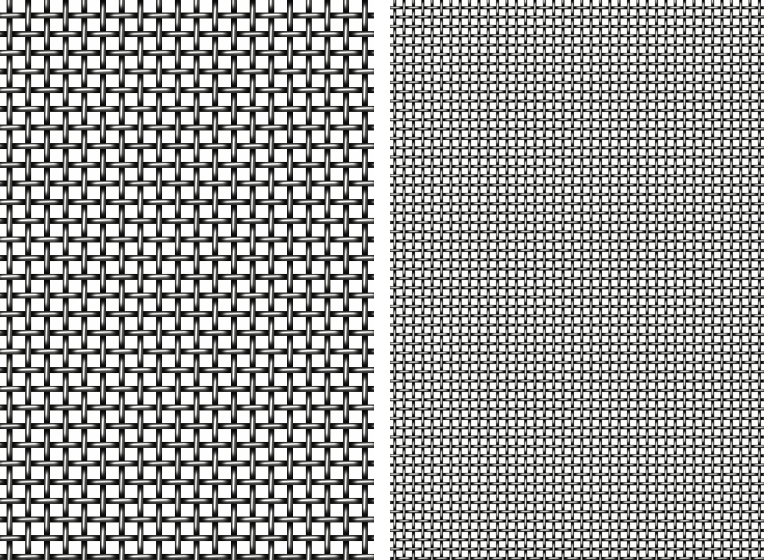
Left, the tile; right, the same tile 2 across and 2 down.
Give the GLSL for this texture, as a WebGL 1 fragment shader.

```glsl
precision highp float;
// Plain-woven steel wire mesh on white, 20 wires across and 30 down.
// Each cell holds one crossing: a checker picks the upper wire, and a cosine
// along each wire gives its height, which drives its width and shading.
uniform vec2 u_resolution;

const vec2 WIRES = vec2(20.0, 30.0);

// Hash of a crossing, wrapped so that opposite edges agree
float hash(vec2 id) {
  vec3 q = fract(mod(id, WIRES).xyx * vec3(0.1031, 0.1030, 0.0973));
  q += dot(q, q.yzx + 33.33);
  return fract((q.x + q.y) * q.z);
}

// Steel tone: across and along are measured from the axis and the top of a bend
float steel(float across, float along, float glint, float seed) {
  float height = cos(3.14159 * along);
  float u = across / (0.135 + 0.024 * height);
  float body = max(1.0 - u * u, 0.0);
  float light = smoothstep(-0.95, 0.45, height);
  float streak = (u - glint - 0.3 * along - 0.12 * (seed - 0.5)) / 0.33;
  float shine = exp(-streak * streak) * smoothstep(-0.6, 0.6, height);
  float groove = exp(-pow((u + glint * 2.0) / 0.2, 2.0));
  float tone = 0.03 + 0.07 * light + 0.34 * body * light - 0.12 * groove * light;
  return (tone + 0.58 * shine * sqrt(body)) * (0.92 + 0.16 * seed);
}

// Soft-edged silhouette of a wire
float cover(float across, float blur) {
  return 1.0 - smoothstep(0.159 - blur, 0.159 + blur, abs(across));
}

void main() {
  vec2 p = gl_FragCoord.xy / u_resolution * WIRES + vec2(-0.01, 0.33);
  vec2 cell = floor(p);
  vec2 d = fract(p) - 0.5;
  float blur = max(0.02, 0.5 * WIRES.x / u_resolution.x);

  // Alternate crossings; the lower wire belongs to the neighbouring bend
  float verticalOver = 1.0 - mod(cell.x + cell.y, 2.0);
  vec2 toBend = vec2(verticalOver, 1.0 - verticalOver) * (step(0.0, d) * 2.0 - 1.0);
  vec2 along = d - toBend;

  // Brushed variation from one bend to the next
  float seedV = hash(cell + vec2(0.0, toBend.y));
  float seedH = hash(cell + vec2(toBend.x, 0.0) + 7.0);
  float toneV = steel(d.x, along.y, -0.18, seedV);
  float toneH = steel(d.y, along.x, 0.25, seedH);
  float coverV = cover(d.x, blur);
  float coverH = cover(d.y, blur);

  // Lay the lower wire on white, then the upper one
  float horizontalTop = mix(mix(0.995, toneV, coverV), toneH, coverH);
  float verticalTop = mix(mix(0.995, toneH, coverH), toneV, coverV);
  float tone = mix(horizontalTop, verticalTop, verticalOver);

  // Slightly warm greys
  vec3 color = tone * mix(vec3(1.0, 1.0, 0.985), vec3(1.0), smoothstep(0.8, 1.0, tone));
  gl_FragColor = vec4(clamp(color, 0.0, 1.0), 1.0);
}
```
